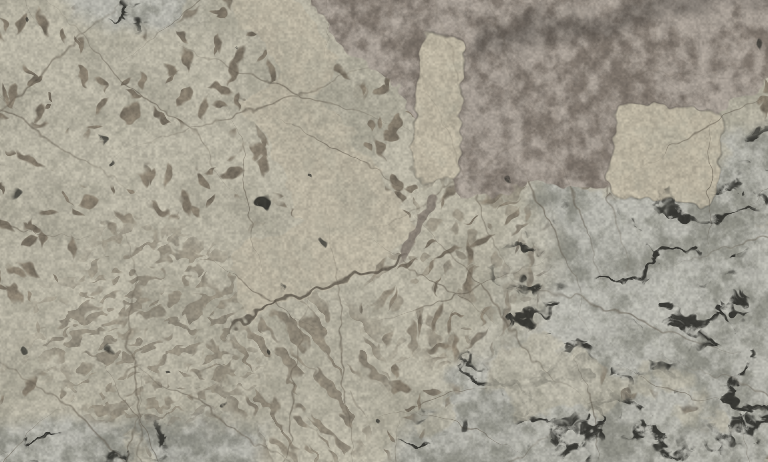
Give the GLSL for this texture, as a WebGL 1 fragment shader.

```glsl
precision highp float;
// Polished granite: cream feldspar with brown graphic grains, grey quartz and black-veined pale rock.
uniform vec2 u_resolution;

const vec3 CREAM = vec3(0.735, 0.718, 0.655);
const vec3 CREAM_SHADE = vec3(0.625, 0.612, 0.555);
const vec3 CRYSTAL = vec3(0.735, 0.705, 0.632);
const vec3 GRAIN = vec3(0.465, 0.43, 0.375);
const vec3 QUARTZ = vec3(0.635, 0.603, 0.567);
const vec3 QUARTZ_DARK = vec3(0.495, 0.46, 0.425);
const vec3 PALE = vec3(0.72, 0.718, 0.685);
const vec3 PALE_SHADE = vec3(0.53, 0.53, 0.495);
const vec3 DARK = vec3(0.17, 0.17, 0.155);
const float SOFT = 0.0025;
const float WOBBLE = 0.016;

float hash(vec2 p) {
  vec3 q = fract(vec3(p.xyx) * 0.1031);
  q += dot(q, q.yzx + 33.33);
  return fract((q.x + q.y) * q.z);
}
float noise(vec2 p) {
  vec2 i = floor(p), f = fract(p);
  f = f * f * (3.0 - 2.0 * f);
  return mix(mix(hash(i), hash(i + vec2(1, 0)), f.x),
             mix(hash(i + vec2(0, 1)), hash(i + vec2(1, 1)), f.x), f.y);
}
float fbm(vec2 p) {
  float sum = 0.0, amp = 0.516;
  for (int i = 0; i < 5; i++) {
    sum += amp * noise(p);
    p = mat2(1.6, 1.2, -1.2, 1.6) * p + 7.3;
    amp *= 0.5;
  }
  return sum;
}
// Turns v into a frame whose x axis points along angle a.
vec2 turn(vec2 v, float a) { return vec2(cos(a) * v.x + sin(a) * v.y, cos(a) * v.y - sin(a) * v.x); }
float inside(float d) { return smoothstep(SOFT, -SOFT, d); }
float slab(vec2 p, vec2 center, vec2 halfSize, float angle) {
  vec2 q = abs(turn(p - center, angle)) - halfSize + 0.03;
  return length(max(q, 0.0)) + min(max(q.x, q.y), 0.0) - 0.03;
}
float segment(vec2 p, vec2 a, vec2 b) {
  vec2 ab = b - a;
  return length(p - a - ab * clamp(dot(p - a, ab) / dot(ab, ab), 0.0, 1.0));
}
float spot(vec2 p, vec2 center, float r) { return smoothstep(r * 1.2, r * 0.75, length(p - center)); }
// Scattered angular grains: one per cell, jittered, turned and scaled.
float grains(vec2 p, float size, float angle, float spread, vec2 shape, float density) {
  vec2 g = p / size, cell = floor(g);
  float d = 1.0;
  for (int j = -1; j <= 1; j++) for (int i = -1; i <= 1; i++) {
    vec2 c = cell + vec2(i, j);
    vec2 r = turn(g - c - vec2(hash(c + 3.7), hash(c + 51.3)), angle + spread * (hash(c + 19.1) - 0.5));
    r = abs(r) / (shape * (0.5 + 0.8 * hash(c + 87.9)));
    if (hash(c + 131.7) < density) d = min(d, (mix(length(r), r.x + r.y, 0.4) - 1.0) * shape.y);
  }
  return inside(d * size);
}
// Winding intergrowth from stretched, bent noise.
float worms(vec2 p, vec2 freq, float angle, float cut) {
  vec2 q = turn(p, angle) * freq;
  return smoothstep(cut - 0.1, cut + 0.1, noise(q + 1.6 * vec2(noise(q * 0.6 + 9.0), noise(q * 0.6))));
}

void main() {
  vec2 p = gl_FragCoord.xy / u_resolution.y;
  vec2 w = p + WOBBLE * (vec2(noise(p * 60.0), noise(p * 60.0 + 40.0)) - 0.5);
  vec2 broad = w + 0.1 * (vec2(fbm(p * 7.0), fbm(p * 7.0 + 30.0)) - 0.5);
  float cloud = fbm(p * 9.0 + 5.0), mottle = fbm(p * 42.0);
  float tone = 0.4 * cloud + 0.6 * mottle;

  // Mineral regions
  float quartz = inside(-min(min(dot(broad - vec2(0.69, 1.0), vec2(0.805, 0.594)), broad.y - 0.575),
                             dot(broad - vec2(1.33, 0.556), vec2(-0.68, 0.735))));
  float paleEdge = min(dot(broad - vec2(0.95, 0.15), vec2(0.886, -0.464)), 0.3 + 0.25 * broad.x - broad.y);
  float corner = max(min(0.09 - broad.y, 0.57 - broad.x), min(broad.y - 0.955, 0.14 - abs(broad.x - 0.31)));
  float pale = smoothstep(-0.03, 0.03, max(paleEdge, corner));
  pale *= 1.0 - 0.8 * smoothstep(0.58, 0.64, fbm(w * 6.0 + 61.0));
  vec2 c = mix(w, broad, 0.4);
  float crystal = min(slab(c, vec2(0.95, 0.768), vec2(0.052, 0.16), -0.04),
                      slab(c, vec2(1.44, 0.665), vec2(0.115, 0.1), -0.1));
  float blocks = min(min(slab(broad, vec2(0.7, 0.64), vec2(0.22, 0.085), -0.95),
                         slab(broad, vec2(0.63, 0.94), vec2(0.14, 0.06), -0.9)),
                     slab(broad, vec2(0.66, 0.44), vec2(0.15, 0.075), 0.44));

  // Cream ground with brown intergrowth of several sizes
  vec3 color = mix(CREAM, CREAM_SHADE, smoothstep(0.36, 0.72, tone));
  float fineZone = spot(broad, vec2(0.33, 0.27), 0.24), stripZone = spot(broad, vec2(0.67, 0.18), 0.18);
  float lathZone = spot(broad, vec2(1.0, 0.42), 0.2);
  float gapZone = spot(broad * vec2(1.0, 0.5), vec2(0.86, 0.355), 0.09);
  float open = (1.0 - max(fineZone, max(stripZone, lathZone))) * smoothstep(0.63, 0.58, fbm(p * 4.5 + 14.0));
  float brown = open * grains(w, 0.05, 0.3, 4.5, vec2(0.42, 0.16), 0.7);
  brown = max(brown, open * grains(w + 3.0, 0.1, 0.2, 3.0, vec2(0.24, 0.13), 0.6));
  brown = max(brown, max(gapZone, 0.5 * lathZone) * grains(w + 9.0, 0.04, 0.0, 6.0, vec2(0.42, 0.26), 0.6));
  brown = max(brown, 0.6 * fineZone * worms(w, vec2(55.0, 100.0), 0.3, 0.63));
  brown = max(brown, 0.75 * stripZone * worms(w, vec2(24.0, 85.0), -0.9, 0.63));
  brown = max(brown, lathZone * grains(w + 5.0, 0.045, 1.0, 1.5, vec2(0.65, 0.15), 0.8));
  color = mix(color, GRAIN * (0.75 + 0.5 * mottle), 0.88 * brown * (1.0 - inside(blocks)));

  // Pale altered rock, mottled quartz and clean crystals
  color = mix(color, mix(PALE, PALE_SHADE, smoothstep(0.38, 0.7, tone)), pale * (1.0 - 0.7 * lathZone));
  vec3 quartzColor = mix(QUARTZ_DARK, QUARTZ, smoothstep(0.28, 0.62, tone));
  quartzColor *= 1.0 - 0.2 * smoothstep(0.05, 0.0, segment(broad, vec2(1.05, 0.91), vec2(1.66, 1.02)));
  color = mix(color, quartzColor, quartz);
  vec3 crystalColor = mix(CRYSTAL, CREAM_SHADE, 0.6 * smoothstep(0.42, 0.75, tone));
  color = mix(color, crystalColor, max(inside(crystal), 0.8 * inside(blocks)));
  color *= 1.0 - 0.14 * smoothstep(0.005, 0.0, abs(crystal)) * mottle * 2.0;

  // Fractures
  float cracks = grains(mix(p, broad, 0.6), 0.2, -0.5, 2.6, vec2(0.8, 0.009), 0.8);
  color = mix(color, GRAIN * 0.85, 0.6 * cracks * (1.0 - 0.7 * quartz));
  float seam = segment(broad, vec2(0.52, 0.3), vec2(0.87, 0.46));
  color = mix(color, GRAIN * 0.7, 0.75 * smoothstep(0.005, 0.001, seam));
  float gap = segment(broad, vec2(0.865, 0.46), vec2(0.93, 0.58)) - 0.011;
  color = mix(color, QUARTZ_DARK, 0.8 * inside(gap));

  // Black veins and specks
  float cluster = max(spot(broad, vec2(1.28, 0.19), 0.2), spot(broad, vec2(1.48, 0.37), 0.14));
  float ridge = abs(fbm(broad * vec2(9.0, 14.0) + 8.0) - 0.5);
  float black = pale * smoothstep(0.055, 0.015, ridge)
              * smoothstep(0.46, 0.58, fbm(w * 12.0 + 23.0) + 0.12 * cluster - 0.04);
  black = max(black, 0.8 * grains(w + 1.7, 0.17, 0.5, 4.0, vec2(0.06, 0.04), 0.45));
  black = max(black, inside(length(w - vec2(0.57, 0.56)) - 0.016));
  color = mix(color, DARK, 0.9 * black * smoothstep(0.2, 0.45, mottle));

  // Surface grit
  float grit = 0.12 * noise(p * 230.0) + 0.1 * noise(p * 115.0) + 0.16 * mottle - 0.19;
  gl_FragColor = vec4(color * (1.0 + grit), 1.0);
}
```
